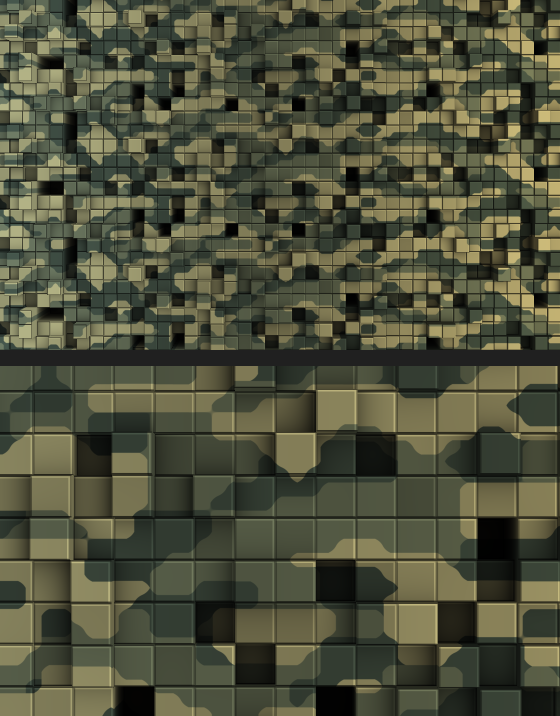
Top, the full canvas; bottom, a detail of the centre.
A Shadertoy shader for this pattern:

```glsl
// Wall of camouflage-painted square blocks at uneven depths, lit from the right
const vec2 CELL = vec2(0.03844, 0.04017);  // block size, in canvas heights
const float PHASE = 0.30;                  // sideways shift of the block grid
const float PERIOD = 9.0;                  // block rows before the wall repeats
const float CAMERA = 1.1;                  // eye distance from the wall
const float LIFT = 0.022, SINK = 0.018, PIT = 0.065, JITTER = 0.005;
const float PIT_SHARE = 0.025, SINK_SHARE = 0.10, LIFT_SHARE = 0.13;
const float SEAM = 0.0011, BEVEL = 0.0026; // half widths of gap and rim
const float DEPTH_FADE = 0.022;
const vec2 LATTICE = vec2(2.6, 3.0);       // paint steps per block
const vec2 BLOB = vec2(4.0, 2.25);         // paint steps per noise cell
const float TAN_LEVEL = 0.55, DARK_LEVEL = 0.50;
const vec3 TAN = vec3(0.70, 0.67, 0.48);
const vec3 GREEN = vec3(0.43, 0.46, 0.36);
const vec3 SLATE = vec3(0.27, 0.32, 0.27);
const vec3 COOL = vec3(0.95, 1.0, 1.05), WARM = vec3(1.06, 1.01, 0.91);
const int STEPS = 36;

float hash(vec2 p) {
    vec3 a = fract(vec3(p.xyx) * 0.1031);
    a += dot(a, a.yzx + 33.33);
    return fract((a.x + a.y) * a.z);
}

// Value noise that wraps vertically with the wall
float noise(vec2 p, float seed) {
    float wrap = PERIOD * LATTICE.y / BLOB.y;
    vec2 i = floor(p), f = fract(p);
    f = f * f * (3.0 - 2.0 * f);
    float y0 = mod(i.y, wrap) + seed, y1 = mod(i.y + 1.0, wrap) + seed;
    return mix(mix(hash(vec2(i.x, y0)), hash(vec2(i.x + 1.0, y0)), f.x),
               mix(hash(vec2(i.x, y1)), hash(vec2(i.x + 1.0, y1)), f.x), f.y);
}

// Noise cut to on/off at lattice points, giving stepped blobs with cut corners
float blobs(vec2 t, float level, float seed, float soft) {
    vec2 p = t * LATTICE, i = floor(p), f = fract(p);
    float sum = 0.0;
    for (int k = 0; k < 4; k++) {
        vec2 corner = vec2(k & 1, k >> 1);
        vec2 w = mix(1.0 - f, f, corner);
        sum += w.x * w.y * step(level, noise((i + corner) / BLOB, seed));
    }
    return smoothstep(0.5 - soft, 0.5 + soft, sum);
}

vec3 camouflage(vec2 t, float px) {
    float soft = px * LATTICE.y / CELL.y;
    vec3 col = mix(GREEN, SLATE, blobs(t, DARK_LEVEL, 71.0, soft));
    return mix(col, TAN, blobs(t, TAN_LEVEL, 13.0, soft));
}

float blockHeight(vec2 id) {
    float r = hash(vec2(id.x + 5.0, mod(id.y, PERIOD) + 211.0));
    if (r < PIT_SHARE) return -PIT;
    if (r < PIT_SHARE + SINK_SHARE) return -SINK * (0.5 + 0.5 * fract(r * 91.0));
    if (r > 1.0 - LIFT_SHARE) return LIFT * (0.4 + 0.6 * fract(r * 91.0));
    return JITTER * (fract(r * 91.0) - 0.5);
}

// Wall position, in blocks, seen through screen point p at depth z
vec2 project(vec2 p, vec2 centre, float z) {
    return (centre + (p - centre) * (1.0 - z / CAMERA)) / CELL + vec2(PHASE, 0.0);
}

vec3 render(vec2 p, vec2 centre, float px) {
    // March down until a block is met
    float z = LIFT, h = 0.0;
    vec2 t, id;
    for (int i = 0; i <= STEPS; i++) {
        z = mix(LIFT, -PIT - 0.001, float(i) / float(STEPS));
        t = project(p, centre, z);
        id = floor(t);
        h = blockHeight(id);
        if (z <= h) break;
    }
    vec2 top = project(p, centre, h);
    bool onTop = all(equal(floor(top), id));
    if (onTop) { t = top; z = h; }

    float side = (p.x - centre.x) / centre.x;
    float outer = smoothstep(0.05, 0.95, abs(side));
    vec3 light = mix(COOL, WARM, 0.5 + 0.5 * side) * mix(0.72, 1.0, outer);
    vec3 col = camouflage(t, px) * light * exp(min(z, 0.0) / DEPTH_FADE);

    // Flanks: those turned to the right catch the light
    if (!onTop) return col * mix(0.85, 0.35, smoothstep(-0.3, 0.4, side));

    // Soft shade from taller neighbours, strongest on the right
    vec2 f = t - id - 0.5;
    for (int k = 0; k < 4; k++) {
        float s = k < 2 ? 1.0 : -1.0;
        vec2 dir = (k & 1) == 0 ? vec2(s, 0.0) : vec2(0.0, s);
        float rise = smoothstep(0.0, 0.02, blockHeight(id + dir) - z);
        float weight = dir.x > 0.5 ? 0.8 : 0.4;
        col *= 1.0 - weight * rise * exp(-2.5 * (0.5 - dot(dir, f)));
    }
    col *= 0.92 + 0.16 * hash(vec2(id.x, mod(id.y, PERIOD) + 47.0));

    // Lit rims at the right and top, then dark gaps
    vec2 edge = (0.5 - abs(f)) * CELL;
    vec2 rim = (1.0 - smoothstep(BEVEL, BEVEL + px, edge)) * step(0.0, f);
    col *= 1.0 + mix(0.35, 0.1, outer) * max(rim.x, rim.y);
    vec2 gap = 1.0 - smoothstep(SEAM, SEAM + px, edge);
    return col * (1.0 - max(gap.x * mix(0.3, 0.75, outer), gap.y * 0.65));
}

void mainImage(out vec4 fragColor, in vec2 fragCoord) {
    vec2 centre = 0.5 * iResolution.xy / iResolution.y;
    vec3 col = vec3(0.0);
    for (int k = 0; k < 4; k++) {
        vec2 offset = vec2(k & 1, k >> 1) * 0.5 - 0.25;
        col += render((fragCoord + offset) / iResolution.y, centre, 0.5 / iResolution.y);
    }
    fragColor = vec4(col * 0.25, 1.0);
}
```
